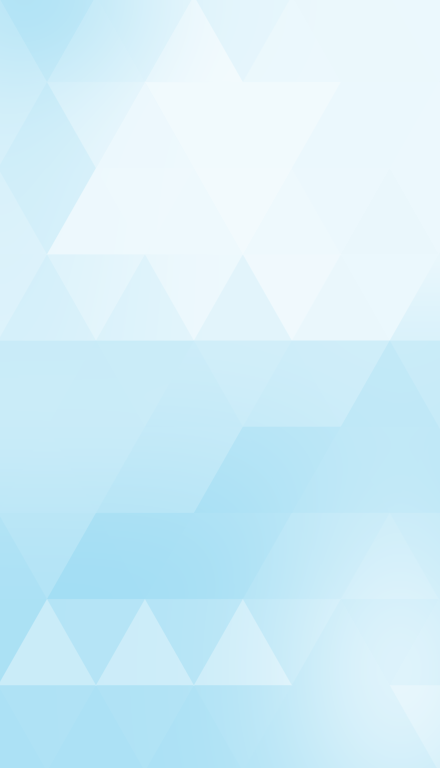
Reproduce this background procedurally as a WebGL 1 fragment shader.

```glsl
precision highp float;
uniform vec2 u_resolution;

const vec3 DEEP_BLUE = vec3(0.64, 0.87, 0.955);
const vec3 PALE_ICE = vec3(0.96, 0.985, 0.995);
const vec2 CELL = vec2(0.1275, 0.1122);    // triangle side and row height
const vec2 ORIGIN = vec2(0.0612, 0.1068);  // lattice vertex, measured from top left
const float HORIZON = 3.0;                 // row where the pale half meets the blue half
const float FACET_GRAIN = 0.025;
const float FAR = 20.0;

float hash(vec3 cell) {
  return fract(sin(dot(cell, vec3(12.9898, 78.233, 37.719))) * 43758.5453);
}

float glow(vec2 p, vec2 center, vec2 radius) {
  vec2 d = (p - center) / radius;
  return exp(-dot(d, d));
}

// Lattice axes: x falls to the right, y falls to the left, z counts rows.
vec3 latticeAxes(vec2 v) {
  return vec3(v.x - 0.5 * v.y, v.x + 0.5 * v.y, v.y);
}

// Convex sheet bounded along the three lattice axes.
float sheet(vec3 q, vec3 low, vec3 high) {
  vec3 d = min(q - low, high - q);
  float aa = 0.75 / (u_resolution.y * CELL.y);
  return smoothstep(-aa, aa, min(d.x, min(d.y, d.z)));
}

float upTriangle(vec3 q, vec2 apex, float size) {
  vec3 a = latticeAxes(apex);
  return sheet(q, vec3(-FAR, a.y, a.z), vec3(a.x, FAR, a.z + size));
}

float downTriangle(vec3 q, vec2 apex, float size) {
  vec3 a = latticeAxes(apex);
  return sheet(q, vec3(a.x, -FAR, a.z - size), vec3(FAR, a.y, a.z));
}

float upperTone(vec2 p, vec3 q) {
  float rightward = smoothstep(0.0, 0.3, p.x);
  float tone = mix(0.58 + 0.3 * p.y, 0.88, rightward);
  tone -= 0.3 * glow(p, vec2(0.06, 0.0), vec2(0.17, 0.12));

  // Top row
  tone -= 0.10 * downTriangle(q, vec2(0.0), 1.0);
  tone += 0.10 * upTriangle(q, vec2(1.5, -1.0), 1.0);
  tone -= 0.06 * downTriangle(q, vec2(2.0, 0.0), 1.0);

  // Shaded diamond beside the large pale sheets
  tone -= 0.10 * sheet(q, vec3(-1.0, 0.0, -FAR), vec3(0.0, 1.0, FAR));
  tone += 0.09 * downTriangle(q, vec2(0.5, 1.0), 1.0);
  tone = mix(tone, 0.93, 0.85 * upTriangle(q, vec2(1.0, 0.0), 2.0));
  tone = mix(tone, 0.97, 0.90 * downTriangle(q, vec2(2.0, 2.0), 2.0));
  tone += 0.04 * upTriangle(q, vec2(2.5, 1.0), 1.0);

  // Alternating facets above the horizon
  for (int i = 0; i < 3; i++) {
    float column = float(i);
    tone -= 0.10 * upTriangle(q, vec2(column, 2.0), 1.0);
    tone += 0.035 * column * downTriangle(q, vec2(column + 0.5, 3.0), 1.0);
  }
  float corner = sheet(q, vec3(-FAR, 5.0, -FAR), vec3(FAR));
  return tone - corner * 0.22 * smoothstep(0.30, 0.46, p.y);
}

float lowerTone(vec2 p, vec3 q) {
  float tone = mix(0.46, 0.10, smoothstep(0.42, 0.78, p.y));

  // Light slabs on the left and a deep diagonal band
  tone += 0.14 * sheet(q, vec3(-FAR, -FAR, 3.0), vec3(FAR, 3.0, 5.0))
        * smoothstep(0.42, 0.60, p.y);
  tone += 0.05 * sheet(q, vec3(-FAR, 3.0, 3.0), vec3(FAR, 4.0, 5.0));
  tone += 0.05 * sheet(q, vec3(-FAR, 4.0, 3.0), vec3(FAR, 5.0, 4.0));
  tone += 0.05 * downTriangle(q, vec2(2.0, 4.0), 1.0);
  tone -= 0.13 * sheet(q, vec3(-FAR, 4.0, 4.0), vec3(FAR, 5.0, 5.0));
  tone -= 0.09 * sheet(q, vec3(-FAR, 3.0, 5.0), vec3(FAR, 5.0, 6.0));
  tone += 0.10 * downTriangle(q, vec2(0.0, 6.0), 1.0);
  tone -= 0.10 * upTriangle(q, vec2(3.5, 3.0), 2.0);

  // Bright peaks with dimmer gaps
  for (int i = 0; i < 3; i++) {
    float column = float(i);
    tone += 0.38 * upTriangle(q, vec2(column, 6.0), 1.0);
    tone += 0.11 * downTriangle(q, vec2(column + 0.5, 7.0), 1.0);
    tone += 0.04 * downTriangle(q, vec2(column, 8.0), 1.0);
  }

  // Soft light from the lower right
  tone += 0.64 * glow(p, vec2(0.521, 0.872), vec2(0.17, 0.25)) * (1.0 - 0.45 * tone);
  tone += 0.06 * upTriangle(q, vec2(3.5, 5.0), 1.0);
  return tone + 0.13 * sheet(q, vec3(0.0, -FAR, 7.0), vec3(FAR));
}

void main() {
  vec2 p = gl_FragCoord.xy / u_resolution.y;
  p.y = 1.0 - p.y;
  vec3 q = latticeAxes((p - ORIGIN) / CELL);

  float below = sheet(q, vec3(-FAR, -FAR, HORIZON), vec3(FAR));
  float tone = mix(upperTone(p, q), lowerTone(p, q), below);
  tone += FACET_GRAIN * (hash(floor(q)) - 0.5);
  gl_FragColor = vec4(mix(DEEP_BLUE, PALE_ICE, clamp(tone, 0.0, 1.0)), 1.0);
}
```
